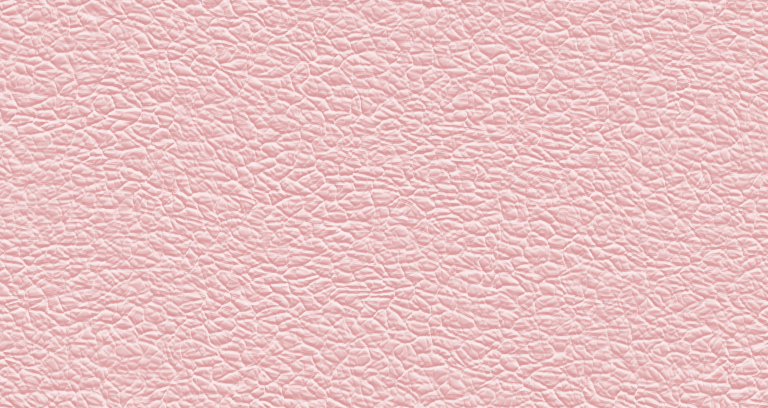
Give the GLSL for this texture, as a WebGL 2 fragment shader.

```glsl
#version 300 es
precision highp float;
// Pale pink grained leather: small stretched pebbles, fine creases, light from above.

uniform vec2 u_resolution;
out vec4 fragColor;

vec2 hash2(vec2 p) {
    vec2 k = vec2(dot(p, vec2(127.1, 311.7)), dot(p, vec2(269.5, 183.3)));
    return fract(sin(k) * 43758.5453);
}

float noise(vec2 p) {
    vec2 i = floor(p), f = fract(p);
    f = f * f * (3.0 - 2.0 * f);
    float low = mix(hash2(i).x, hash2(i + vec2(1, 0)).x, f.x);
    float high = mix(hash2(i + vec2(0, 1)).x, hash2(i + vec2(1, 1)).x, f.x);
    return mix(low, high, f.y);
}

// Gap between the two nearest cell centres: zero along the creases.
float creaseGap(vec2 p) {
    vec2 cell = floor(p), f = fract(p);
    float nearest = 8.0, second = 8.0;
    for (int y = -1; y <= 1; y++) {
        for (int x = -1; x <= 1; x++) {
            vec2 o = vec2(x, y);
            float d = length(o + 0.03 + 0.94 * hash2(cell + o) - f);
            second = min(second, max(nearest, d));
            nearest = min(nearest, d);
        }
    }
    return second - nearest;
}

// Crease profile: one on the cell walls, falling off inside wandering cells.
float crease(vec2 p, float sharpness) {
    vec2 bend = vec2(noise(p * 0.9 + 7.3), noise(p * 0.9 + 41.9)) - 0.5;
    return exp(-sharpness * creaseGap(p + 0.9 * bend));
}

// Grain falls gently to the right, with broad waves.
vec2 grain(vec2 p) {
    vec2 q = mat2(0.985, 0.17, -0.17, 0.985) * p;
    q.y += 0.07 * noise(p * vec2(3.0, 4.0) + 3.0);
    return q;
}

float leatherHeight(vec2 p) {
    vec2 q = grain(p);

    // Long folds, pebbles and small facets cut in at varied depth
    float depth = 0.35 + 0.9 * noise(q * vec2(8.0, 15.0) + 11.0);
    float h = -0.5 * (1.4 - 0.7 * depth) * crease(q * vec2(8.0, 16.0) + 19.0, 13.0);
    h -= 0.85 * depth * crease(q * vec2(20.0, 36.0), 6.5);
    h -= 0.45 * crease(q * vec2(38.0, 60.0) + 53.0, 4.5);

    // Slanted soft swelling and pores
    vec2 slant = mat2(0.8, 0.6, -0.6, 0.8) * q;
    return h + 0.14 * noise(slant * 48.0 + 5.0) + 0.17 * noise(slant * 112.0 + 29.0);
}

float shade(vec2 p) {
    vec2 reach = 0.0036 * normalize(vec2(0.2, 1.0));
    float slope = leatherHeight(p - reach) - leatherHeight(p + reach);

    // Worn crease rims catch extra light
    vec2 rim = grain(p + 0.5 * reach);
    float shine = crease(rim * vec2(20.0, 36.0), 10.0);
    return slope + 0.2 * (shine - 0.16);
}

void main() {
    // Four samples per pixel soften the crease edges
    float light = 0.0;
    for (int i = 0; i < 4; i++) {
        vec2 offset = vec2(i % 2, i / 2) * 0.5 - 0.25;
        light += 0.5 * shade((gl_FragCoord.xy + offset) / u_resolution.y);
    }

    // Soft limit keeps shadows and highlights within the dye range
    float tone = 0.5 + 0.5 * light / sqrt(1.0 + light * light);
    vec3 color = mix(vec3(0.845, 0.57, 0.58), vec3(0.99, 0.945, 0.945), tone);
    fragColor = vec4(color, 1.0);
}
```
